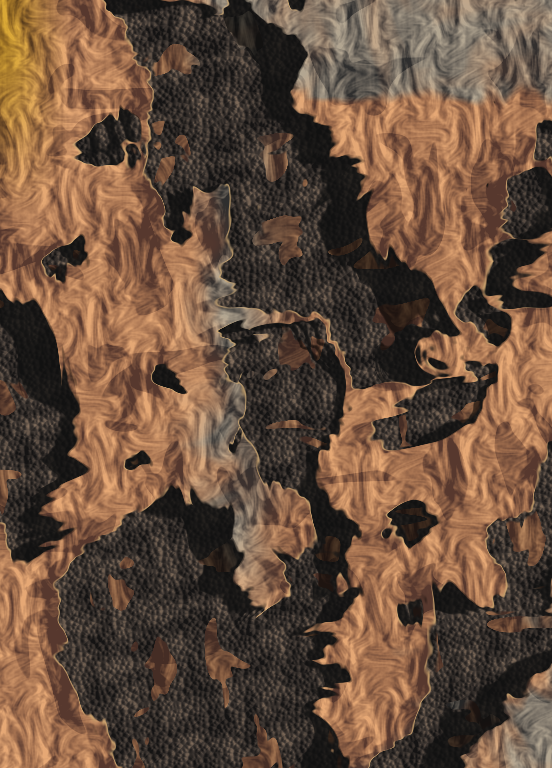
Write a WebGL 2 fragment shader that draws this texture.

```glsl
#version 300 es
precision highp float;

uniform vec2 u_resolution;
out vec4 fragColor;

const vec2 LIGHT = vec2(0.97, 0.22);
const mat2 TURN = mat2(0.8, 0.6, -0.6, 0.8);

vec2 hash2(vec2 p) {
    vec2 k = vec2(dot(p, vec2(127.1, 311.7)), dot(p, vec2(269.5, 183.3)));
    return fract(sin(k) * 43758.55);
}

// Layered sines, each layer bent by the one before
float waves(vec2 p, int layers) {
    float sum = 0.0, amp = 0.5;
    for (int i = 0; i < layers; i++) {
        p = TURN * p + 1.3;
        p += 0.8 * sin(p.yx * 0.9 + vec2(1.7, 4.1));
        sum += amp * sin(p.x) * cos(p.y);
        p *= 1.9;
        amp *= 0.57;
    }
    return sum;
}

// Distance to the nearest scattered point
float cellular(vec2 p) {
    vec2 cell = floor(p);
    float nearest = 2.0;
    for (int y = -1; y <= 1; y++)
        for (int x = -1; x <= 1; x++) {
            vec2 c = cell + vec2(x, y);
            nearest = min(nearest, length(c + hash2(c) - p));
        }
    return nearest;
}

float smoothMin(float a, float b, float k) {
    float h = max(k - abs(a - b), 0.0) / k;
    return min(a, b) - 0.25 * h * h * k;
}

// Chain of uneven blobs from a to b
float vein(vec2 p, vec2 a, vec2 b, float radius) {
    vec2 side = normalize(vec2(a.y - b.y, b.x - a.x));
    float d = 9.0;
    for (int i = 0; i < 6; i++) {
        vec2 rnd = hash2(a * 37.0 + float(i));
        vec2 center = mix(a, b, float(i) / 5.0) + side * radius * (rnd.x - 0.5);
        d = smoothMin(d, length(p - center) - radius * (0.6 + 0.65 * rnd.y), radius * 0.5);
    }
    return d;
}

// Sparse round chips on a jittered grid
float chips(vec2 p, float size) {
    vec2 cell = floor(p / size);
    float d = 9.0;
    for (int y = -1; y <= 1; y++)
        for (int x = -1; x <= 1; x++) {
            vec2 c = cell + vec2(x, y);
            vec2 center = (c + 0.2 + 0.6 * hash2(c + 7.0)) * size;
            d = min(d, length(p - center) - size * 0.8 * (hash2(c).x - 0.6));
        }
    return d;
}

// Signed distance to the peeled areas, negative where metal is bare
float peel(vec2 p) {
    vec2 q = p + 0.05 * vec2(waves(p * 22.0, 4), waves(p * 22.0 + 40.0, 4));
    float d = vein(q, vec2(0.20, 1.02), vec2(0.22, 0.76), 0.042);
    d = min(d, vein(q, vec2(0.29, 0.86), vec2(0.50, 0.57), 0.082));
    d = min(d, vein(q, vec2(0.39, 0.51), vec2(0.42, 0.20), 0.052));
    d = min(d, vein(q, vec2(0.21, 0.27), vec2(0.27, 0.02), 0.105));
    d = min(d, vein(q, vec2(0.74, 0.80), vec2(0.56, 0.46), 0.042));
    d = min(d, vein(q, vec2(0.76, 0.36), vec2(0.55, 0.00), 0.055));
    d = min(d, vein(q, vec2(-0.01, 0.55), vec2(0.01, 0.35), 0.070));
    return min(d, chips(q, 0.12));
}

vec3 ramp(float t, vec3 dark, vec3 mid, vec3 light) {
    t = clamp(t, 0.0, 1.0) * 2.0;
    return mix(mix(dark, mid, min(t, 1.0)), light, max(t - 1.0, 0.0));
}

float relief(vec2 p) {
    return waves(p * vec2(75.0, 58.0), 4);
}

// Grey stain: an upright band and the upper right corner
float stain(vec2 p) {
    float wobble = waves(p * 30.0, 3);
    float band = exp(-pow((p.x - 0.31 + 0.03 * wobble) / 0.045, 2.0)) * smoothstep(0.12, 0.35, p.y);
    float top = smoothstep(0.865, 0.885, p.y + 0.02 * wobble) * smoothstep(0.26, 0.31, p.x);
    float corner = smoothstep(0.75, 1.0, p.x - p.y + 0.3 + 0.2 * wobble);
    return clamp(max(max(band, top), corner) * (0.9 + 0.5 * wobble), 0.0, 1.0);
}

vec3 paint(vec2 p, float shade) {
    float slope = relief(p) - relief(p + LIGHT * 0.006);
    float flake = smoothstep(0.20, 0.25, waves(p * 26.0 + 5.0, 3));
    float brush = waves(vec2(p.x * 330.0, p.y * 14.0), 2) * smoothstep(0.4, 0.9, p.y);
    float tone = 0.60 + 0.85 * slope + 0.22 * waves(p * 9.0, 2) + 0.10 * brush;
    tone += 0.10 * (cellular(p * 230.0) - 0.5) - 0.30 * flake - 0.38 * shade;
    vec3 warm = ramp(tone, vec3(0.34, 0.22, 0.18), vec3(0.64, 0.44, 0.31), vec3(0.90, 0.66, 0.46));
    vec3 cool = ramp(tone, vec3(0.18, 0.18, 0.18), vec3(0.46, 0.43, 0.39), vec3(0.70, 0.65, 0.57));
    float yellow = (1.0 - smoothstep(0.0, 0.10, p.x)) * smoothstep(0.7, 0.95, p.y);
    return mix(mix(warm, warm * vec3(0.95, 1.0, 0.45), yellow), cool, stain(p));
}

vec3 rust(vec2 p, float lit) {
    float grain = cellular(p * 150.0);
    float slope = cellular(p * 150.0 + LIGHT * 0.4) - grain;
    float tone = 0.36 + 0.75 * slope + 0.35 * waves(p * 70.0, 3);
    vec3 crust = ramp(tone, vec3(0.08, 0.075, 0.075), vec3(0.25, 0.22, 0.20), vec3(0.56, 0.47, 0.39));
    return mix(0.05 + 0.20 * crust, crust, lit);
}

void main() {
    vec2 p = gl_FragCoord.xy / u_resolution.y;
    float edge = 1.2 / u_resolution.y;
    float d = peel(p);

    // Shadow of the paint edge on the bare metal
    float reach = max(0.012, 0.04 + 0.07 * waves(p * 14.0, 2));
    float lit = 1.0;
    for (int i = 1; i <= 3; i++)
        lit *= 1.0 - smoothstep(-0.003, 0.003, peel(p + LIGHT * reach * float(i) / 3.0));

    // Shadow of curled lips on the paint
    float curl = 1.0 - smoothstep(-0.004, 0.004, peel(p + LIGHT * 0.028));
    curl *= smoothstep(-0.12, 0.05, waves(p * 20.0 + 9.0, 2));

    // Bare metal with leftover islands of primer
    float island = smoothstep(0.34, 0.37, waves(p * 34.0 + 21.0, 3)) * smoothstep(0.005, 0.012, -d);
    vec3 metal = mix(rust(p, lit), paint(p, 0.6) * (0.35 + 0.45 * lit), island);

    // Paint with a rim that brightens toward the light
    float facing = clamp((d - peel(p + LIGHT * 0.006)) / 0.006, -1.0, 1.0);
    float rim = 1.0 - smoothstep(0.001, 0.0045, abs(d));
    vec3 coat = paint(p, curl);
    coat = mix(coat, vec3(0.82, 0.67, 0.45), rim * max(facing, 0.0) * 0.8);
    coat *= 1.0 - 0.4 * rim * max(-facing, 0.0);

    fragColor = vec4(mix(metal, coat, smoothstep(-edge, edge, d)), 1.0);
}
```
